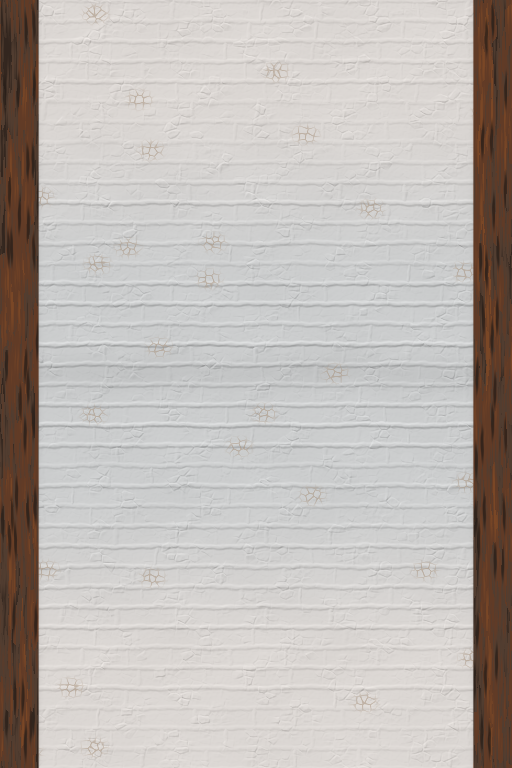
Reproduce this texture procedurally as a Shadertoy shader.

```glsl
const float TAU = 6.2831853;
const float ROWS = 38.0;
const float COLS = 10.0;
const float ASPECT = 1.5;
const float BEAM_HALF = 0.0755;

const vec3 PAINT_WARM = vec3(0.860, 0.842, 0.828);
const vec3 PAINT_COOL = vec3(0.797, 0.803, 0.805);
const vec3 STAIN = vec3(0.66, 0.58, 0.50);
const vec3 WOOD_DARK = vec3(0.20, 0.15, 0.12);
const vec3 WOOD_GREY = vec3(0.32, 0.24, 0.19);
const vec3 WOOD_BROWN = vec3(0.38, 0.23, 0.15);
const vec3 WOOD_ORANGE = vec3(0.48, 0.28, 0.15);

vec2 hash2(vec2 p) {
    vec3 q = fract(p.xyx * vec3(0.1031, 0.1030, 0.0973));
    q += dot(q, q.yzx + 33.33);
    return fract((q.xx + q.yz) * q.zy);
}

// Layered sines; whole-number frequencies keep them periodic
float waves(vec2 uv, vec2 freq) {
    vec2 a = TAU * uv * freq;
    return (sin(a.x + 1.7 * sin(a.y)) + 0.5 * sin(2.0 * a.y - a.x + 1.3)
        + 0.25 * sin(3.0 * a.x + 2.0 * a.y)) / 1.75;
}

// Wrapping cellular noise: nearest distance, border gap, cell value
vec3 cells(vec2 uv, vec2 count, float seed) {
    vec2 p = uv * count, base = floor(p);
    float near = 9.0, second = 9.0, value = 0.0;
    for (int j = -1; j <= 1; j++)
    for (int i = -1; i <= 1; i++) {
        vec2 cell = base + vec2(i, j);
        vec2 rnd = hash2(mod(cell, count) + seed);
        float d = length(cell + 0.1 + 0.8 * rnd - p);
        if (d < near) {
            second = near;
            near = d;
            value = fract(rnd.x * 7.3 + rnd.y * 3.7);
        } else second = min(second, d);
    }
    return vec3(near, second - near, value);
}

// Patches where the paint is rough
float roughness(vec2 uv) {
    float n = waves(uv, vec2(6.0, 11.0)) + 0.7 * waves(uv + 0.37, vec2(13.0, 17.0));
    return smoothstep(-0.4, 1.0, n);
}

// Painted brickwork: beaded joints and flaking layers
float wallHeight(vec2 uv) {
    vec2 w = uv + vec2(0.003, 0.0014) * waves(uv, vec2(5.0, 7.0))
        + vec2(0.0012, 0.0007) * waves(uv, vec2(29.0, 41.0));
    float y = w.y * ROWS;
    float row = mod(floor(y), ROWS);
    vec2 rowRnd = hash2(vec2(row, 3.0));
    float x = w.x * COLS + 0.5 * mod(row, 2.0) + 0.3 * rowRnd.x
        + 0.15 * sin(TAU * (3.0 * w.x + rowRnd.y));
    vec2 gap = (0.5 - abs(fract(vec2(x, y)) - 0.5)) * vec2(1.0 / COLS, ASPECT / ROWS);

    float jointRnd = hash2(vec2(mod(floor(y + 0.5), ROWS), 19.0)).x;
    float middle = 0.5 - 0.5 * cos(TAU * uv.y);
    float bed = 1.0 - smoothstep(0.001, 0.0065, gap.y);
    bed *= (0.4 + 0.6 * jointRnd) * mix(0.55, 1.15, middle);
    float head = 1.0 - smoothstep(0.0005, 0.005, gap.x);
    head *= 0.25 + 0.2 * waves(uv, vec2(7.0, 9.0));

    float rough = roughness(uv);
    vec3 flake = cells(w, vec2(46.0, 100.0), 5.0);
    vec3 grit = cells(w, vec2(110.0, 170.0), 40.0);
    float layers = flake.z * smoothstep(0.0, 0.25, flake.y) * (0.06 + 0.5 * rough);
    return max(bed, head) + layers + grit.x * (0.08 + 0.22 * rough);
}

vec3 wallColor(vec2 uv) {
    float middle = 0.5 - 0.5 * cos(TAU * uv.y);
    vec3 color = mix(PAINT_WARM, PAINT_COOL, smoothstep(0.1, 0.9, middle));
    color += 0.006 * waves(uv, vec2(3.0, 5.0));

    // Broad shadow across the sagging middle
    float sag = (uv.y - 0.515 - 0.004 * waves(uv, vec2(2.0, 1.0))) / 0.022;
    color -= 0.035 * exp(-sag * sag);

    // Light from the upper left
    float slope = wallHeight(uv) - wallHeight(uv + vec2(-0.0012, 0.0018));
    color += slope > 0.0 ? 0.09 * min(slope, 0.8) : 0.19 * max(slope, -0.9);

    // Sparse tan scars
    vec3 spot = cells(uv, vec2(9.0, 18.0), 71.0);
    vec3 chip = cells(uv, vec2(75.0, 120.0), 90.0);
    float scar = step(0.80, spot.z) * (1.0 - smoothstep(0.08, 0.32, spot.x));
    scar *= 1.0 - smoothstep(0.05, 0.25, chip.y);
    return mix(color, STAIN, 0.55 * scar);
}

vec3 woodColor(vec2 uv, float across) {
    vec2 w = uv + vec2(0.002 * waves(uv, vec2(2.0, 3.0)), 0.0);
    w.x += 0.0006 * waves(uv, vec2(9.0, 23.0));
    vec3 broad = cells(w, vec2(75.0, 6.0), 11.0);
    vec3 fine = cells(w, vec2(190.0, 18.0), 23.0);
    vec3 split = cells(w, vec2(95.0, 13.0), 57.0);

    float tone = 0.42 * broad.z + 0.38 * fine.z + 0.3 * (1.0 - fine.x)
        + 0.08 * waves(uv, vec2(5.0, 4.0));
    tone -= 0.22 * (1.0 - smoothstep(0.0, 0.45, across)) + 0.22 * smoothstep(0.75, 1.0, across);
    vec3 color = mix(WOOD_DARK, WOOD_GREY, smoothstep(0.05, 0.35, tone));
    color = mix(color, WOOD_BROWN, smoothstep(0.35, 0.55, tone));
    color = mix(color, WOOD_ORANGE, smoothstep(0.6, 0.9, tone));

    // Long dark splits along the grain
    float crack = step(0.62, split.z) * (1.0 - smoothstep(0.15, 0.42, split.x));
    return mix(color, WOOD_DARK * 0.75, 0.75 * crack);
}

void mainImage(out vec4 fragColor, in vec2 fragCoord) {
    vec2 uv = fragCoord / iResolution.xy;
    float pixel = 1.0 / iResolution.x;

    // One beam straddles the wrapped side edge
    float fromBeam = abs(fract(uv.x + 0.5) - 0.5);
    float edge = fromBeam - BEAM_HALF;
    vec3 wall = wallColor(uv) * (1.0 - 0.06 * exp(-max(edge, 0.0) / 0.004));
    vec3 wood = woodColor(uv, fromBeam / BEAM_HALF);
    fragColor = vec4(mix(wood, wall, smoothstep(-pixel, pixel, edge)), 1.0);
}
```
